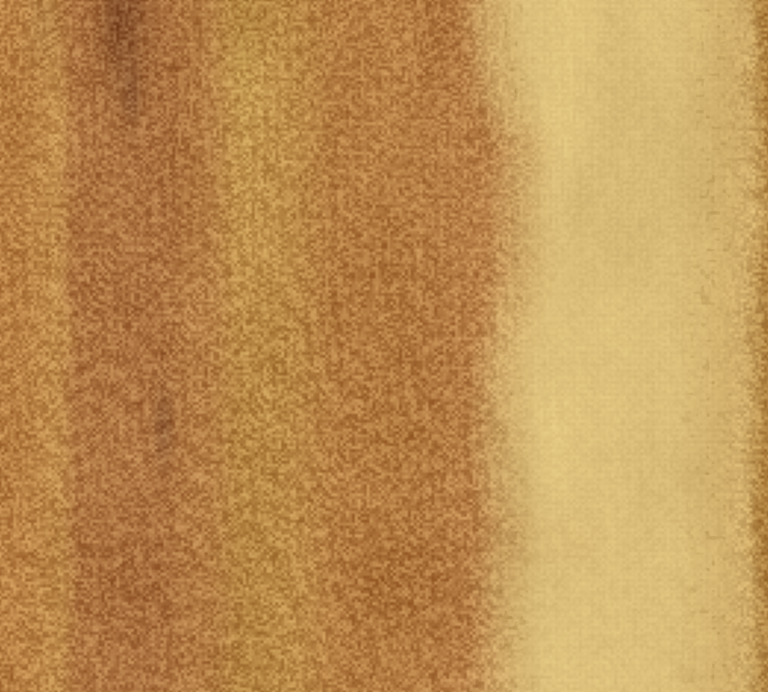
Give the GLSL for this texture, as a Shadertoy shader.

```glsl
// Worn cloth in vertical ochre, rust and straw bands with ragged borders.
// Soft steps lay the bands over a noise-warped x axis; broad mottling,
// dark stains, fine grain and a faint weave are then added on top.

#define WARP 0.016          // raggedness of the band borders
#define MOTTLE 0.065        // strength of broad cloudy variation
#define GRAIN_DARK 0.28     // grain contrast on the rust bands
#define GRAIN_PALE 0.065    // grain contrast on the straw band
#define GRAIN_SCALE 235.0   // grain cells per canvas height
#define WEAVE_SCALE 115.0   // threads per canvas height
#define WEAVE 0.008         // thread contrast

float hash(vec2 p) {
    return fract(sin(dot(p, vec2(127.1, 311.7))) * 43758.5453);
}

float noise(vec2 p) {
    vec2 i = floor(p), f = fract(p);
    f = f * f * (3.0 - 2.0 * f);
    return mix(mix(hash(i), hash(i + vec2(1, 0)), f.x),
               mix(hash(i + vec2(0, 1)), hash(i + vec2(1, 1)), f.x), f.y);
}

float fbm(vec2 p) {
    float sum = 0.0, amp = 0.5;
    for (int i = 0; i < 5; i++) {
        sum += amp * noise(p);
        p = p * 2.03 + 17.3;
        amp *= 0.5;
    }
    return sum / 0.96875;
}

// Blend to a new colour across a soft vertical border.
vec3 band(vec3 below, vec3 tint, float x, float edge, float soft) {
    return mix(below, tint, smoothstep(edge - soft, edge + soft, x));
}

float blob(vec2 p, vec2 center, vec2 radius) {
    vec2 d = (p - center) / radius;
    return exp(-dot(d, d));
}

// Position of the border between rust and straw at height y.
float paleEdge(float y) {
    float bulge = smoothstep(0.44, 0.60, y) * (1.0 - smoothstep(0.78, 0.86, y));
    return 0.627 + 0.026 * bulge - 0.012 * smoothstep(0.82, 0.95, y);
}

vec3 bands(float x, float y) {
    vec3 c = vec3(0.72, 0.50, 0.265);
    c = band(c, vec3(0.745, 0.545, 0.295), x, 0.050, 0.035);
    c = band(c, vec3(0.675, 0.45, 0.25), x, 0.085, 0.016);
    c = band(c, vec3(0.665, 0.44, 0.245), x, 0.150, 0.050);
    c = band(c, vec3(0.70, 0.485, 0.265), x, 0.235, 0.045);
    c = band(c, vec3(0.735, 0.55, 0.285), x, 0.290, 0.030);
    c = band(c, vec3(0.695, 0.475, 0.25), x, 0.405, 0.050);
    c = band(c, vec3(0.72, 0.50, 0.28), x, 0.560, 0.080);
    float edge = paleEdge(y);
    c = band(c, vec3(0.80, 0.64, 0.39), x, edge, 0.027);
    c = band(c, vec3(0.855, 0.745, 0.475), x, edge + 0.045, 0.042);
    c = band(c, vec3(0.825, 0.69, 0.425), x, 0.915, 0.060);
    return band(c, vec3(0.69, 0.51, 0.25), x, 0.986, 0.020);
}

void mainImage(out vec4 fragColor, in vec2 fragCoord) {
    vec2 uv = fragCoord / iResolution.xy;
    vec2 p = fragCoord / iResolution.y;

    // Ragged bands: slow drift plus finer fraying
    float drift = fbm(p * vec2(5.0, 7.0) + 3.1) - 0.5;
    float fray = fbm(p * 42.0 + 9.7) - 0.5;
    float x = uv.x + WARP * (1.6 * drift + 1.2 * fray);
    vec3 color = bands(x, uv.y);
    float pale = smoothstep(-0.02, 0.075, x - paleEdge(uv.y))
               * (1.0 - smoothstep(0.93, 1.0, x));

    // Cloudy mottling, stretched along the bands
    float cloud = fbm(p * vec2(11.0, 6.0) + 31.0) - 0.5;
    color += MOTTLE * cloud * vec3(1.0, 1.1, 0.9) * 1.4;

    // Dark stains and pale or warm patches
    float ragged = 0.7 + 0.6 * fbm(p * vec2(38.0, 14.0));
    float stain = blob(uv, vec2(0.160, 0.97), vec2(0.030, 0.10))
                + 0.6 * blob(uv, vec2(0.172, 0.86), vec2(0.012, 0.04))
                + 0.8 * blob(uv, vec2(0.213, 0.385), vec2(0.012, 0.050))
                + 0.35 * blob(uv, vec2(0.055, 0.97), vec2(0.020, 0.06));
    color -= stain * ragged * vec3(0.11, 0.09, 0.045);
    color -= 0.025 * blob(uv, vec2(0.55, 0.37), vec2(0.10, 0.05));
    color += blob(uv, vec2(0.31, 0.90), vec2(0.035, 0.15)) * vec3(0.01, 0.025, 0.01);
    color -= blob(uv, vec2(0.73, 0.22), vec2(0.08, 0.05)) * vec3(0.02, 0.03, 0.025);

    // Fine grain: strong on rust, faint on straw
    vec2 g = p * GRAIN_SCALE;
    float grain = 0.75 * noise(g) + 0.25 * noise(g * vec2(0.5, 0.6) + 57.0) - 0.5;
    float contrast = mix(GRAIN_DARK, GRAIN_PALE, pale);
    color += contrast * grain * vec3(0.90, 1.0, 0.85);

    // Scattered dark flecks beside the straw band
    float flecks = smoothstep(0.70, 0.90, noise(p * 130.0 + 71.0));
    float border = blob(vec2(x, 0.0), vec2(0.665, 0.0), vec2(0.022, 1.0))
                 + blob(vec2(x, 0.0), vec2(0.925, 0.0), vec2(0.030, 1.0));
    color -= 0.06 * flecks * border;

    // Woven threads
    vec2 thread = cos(6.28318 * p * WEAVE_SCALE);
    color += WEAVE * pale * (thread.x + thread.y) * 0.5;

    fragColor = vec4(clamp(color, 0.0, 1.0), 1.0);
}
```
